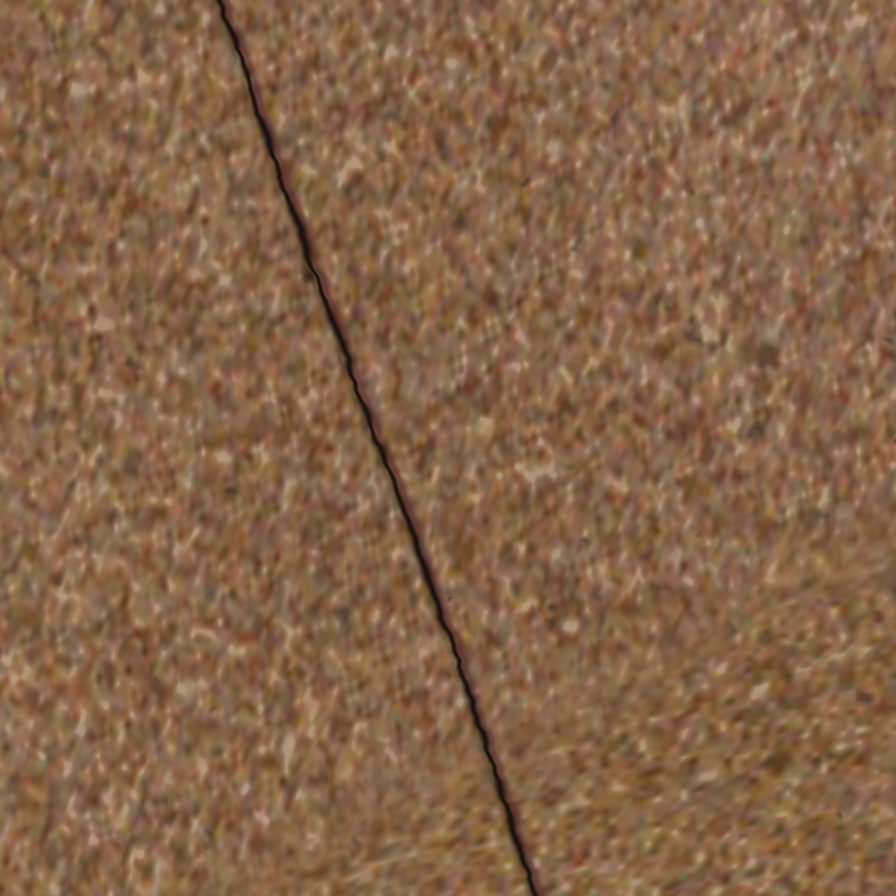
A Shadertoy shader for this texture:

```glsl
// Fine-grained brown stone with blurry coloured flecks, cut by one slanting dark crack.

const vec3 STONE = vec3(0.531, 0.396, 0.279);
const vec3 PALE_FLECK = vec3(0.74, 0.67, 0.57);
const vec3 DARK_SPECK = vec3(0.25, 0.21, 0.18);
const vec3 CRACK_CORE = vec3(0.10, 0.06, 0.055);
const vec3 CRACK_RED = vec3(0.34, 0.17, 0.18);
const vec3 CRACK_OLIVE = vec3(0.31, 0.26, 0.14);

const vec3 WARM_AXIS = vec3(0.070, 0.0, -0.090);     // orange against blue-grey
const vec3 GREEN_AXIS = vec3(-0.030, 0.060, -0.015); // green against magenta

const vec2 GRAIN_SIZE = vec2(0.0100, 0.0150);        // across and along the grain
const float GRAIN_CONTRAST = 0.28;
const float MAIN_LEAN = 0.17;                        // grain lean from vertical
const float CORNER_LEAN = 1.10;                      // flatter grain, lower right
const float SPECK_GRID = 13.0;
const float SPECK_SHARE = 0.30;

const float CRACK_TOP = 0.248;
const float CRACK_BOTTOM = 0.600;
const float CRACK_WIDTH = 0.0064;
const vec2 CRACK_KNOT = vec2(0.345, 0.692);

float hash(vec2 p) {
    return fract(sin(dot(p, vec2(127.1, 311.7))) * 43758.5453);
}

// Smooth value noise in -0.5..0.5
float noise(vec2 p) {
    vec2 i = floor(p), f = fract(p);
    f = f * f * (3.0 - 2.0 * f);
    float low = mix(hash(i), hash(i + vec2(1, 0)), f.x);
    float high = mix(hash(i + vec2(0, 1)), hash(i + vec2(1, 1)), f.x);
    return mix(low, high, f.y) - 0.5;
}

// Grain channels: x = lightness, y = warm, z = green
vec3 grain(vec2 uv, float lean) {
    float c = cos(lean), s = sin(lean);
    vec2 p = vec2(c * uv.x - s * uv.y, s * uv.x + c * uv.y) / GRAIN_SIZE;
    p += 0.4 * vec2(noise(p * 0.6 + 31.0), noise(p * 0.6 + 77.0));
    // A second lattice, turned, hides the grid of the first
    vec2 q = mat2(0.94, 0.34, -0.34, 0.94) * p;
    float light = 0.66 * noise(p) + 0.58 * noise(q * 1.45 + 19.3);
    float warm = noise(q * 0.85 + 143.0) + 0.5 * noise(p * 1.5 + 201.0);
    float green = noise(p * 0.95 + 263.0) + 0.5 * noise(q * 1.6 + 307.0);
    return vec3(light, warm, green);
}

// Sparse soft dark specks, one candidate per grid cell
float specks(vec2 uv) {
    vec2 p = uv * SPECK_GRID, cell = floor(p);
    float cover = 0.0;
    for (int y = -1; y <= 1; y++) {
        for (int x = -1; x <= 1; x++) {
            vec2 id = cell + vec2(x, y);
            vec2 centre = id + vec2(hash(id + 3.1), hash(id + 8.7));
            float radius = mix(0.09, 0.19, hash(id + 14.9));
            vec2 d = (p - centre) * vec2(1.0, mix(0.6, 1.3, hash(id + 21.3)));
            d += 0.12 * vec2(noise(p * 7.0), noise(p * 7.0 + 50.0));
            float present = step(hash(id + 5.5), SPECK_SHARE);
            float spot = 1.0 - smoothstep(0.0, radius, length(d));
            cover = max(cover, present * spot * mix(0.3, 0.75, hash(id + 33.0)));
        }
    }
    return cover;
}

float bell(float x, float width) {
    return exp(-x * x / (width * width));
}

// Signed distance to the wavering crack, positive on its right
float crackDistance(vec2 uv) {
    float x = mix(CRACK_BOTTOM, CRACK_TOP, uv.y);
    x += 0.010 * noise(vec2(uv.y * 5.0, 4.0)) + 0.004 * noise(vec2(uv.y * 45.0, 9.0));
    x += 0.003 * noise(vec2(uv.y * 110.0, 13.0));
    float slope = CRACK_TOP - CRACK_BOTTOM;
    return (uv.x - x) / sqrt(1.0 + slope * slope);
}

void mainImage(out vec4 fragColor, in vec2 fragCoord) {
    vec2 uv = fragCoord / iResolution.y;

    // Grain direction turns flatter in the lower right
    float corner = smoothstep(0.0, 0.16, uv.x * 0.55 - uv.y - 0.06);
    vec3 g = mix(grain(uv, MAIN_LEAN), grain(uv + 5.0, CORNER_LEAN), corner);

    // Broad tone drift, greyer and lighter toward the upper right
    float drift = noise(uv * 4.0 + 2.0) + 0.6 * noise(uv * 14.0 + 40.0);
    float upperRight = smoothstep(0.9, 1.9, uv.x + uv.y);
    vec3 color = STONE + 0.026 * drift;
    color += upperRight * vec3(0.008, 0.006, 0.018);
    color += corner * vec3(-0.010, -0.008, -0.025);

    // Grain lightness, tints and pale flecks
    color += GRAIN_CONTRAST * g.x * vec3(1.0, 0.98, 0.92);
    color += WARM_AXIS * g.y + GREEN_AXIS * g.z;
    color = mix(color, PALE_FLECK, 0.42 * smoothstep(0.21, 0.46, g.x));
    color = mix(color, DARK_SPECK, specks(uv));

    // Crack with olive left fringe, red right fringe and a dark core
    float d = crackDistance(uv);
    float width = CRACK_WIDTH * (1.0 + 0.7 * noise(vec2(uv.y * 50.0, 17.0)));
    color = mix(color, CRACK_OLIVE, 0.50 * bell(d + 0.005, 0.004));
    color = mix(color, CRACK_RED, 0.65 * bell(d - 0.006, 0.0045));
    float core = 1.0 - smoothstep(0.0, width, abs(d));
    float knot = 0.7 * bell(length(uv - CRACK_KNOT), 0.010);
    color = mix(color, CRACK_CORE, max(core, knot));

    fragColor = vec4(clamp(color, 0.0, 1.0), 1.0);
}
```
